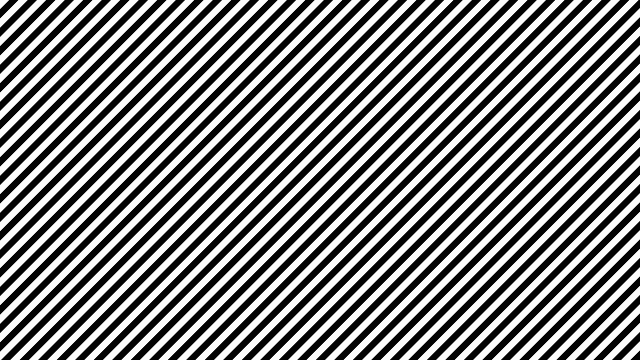
A WebGL 2 fragment shader for this pattern:

```glsl
#version 300 es
precision highp float;
// Even black and white diagonal stripes rising to the right at 45 degrees.
// Position is projected on the stripe normal, then a repeating signed
// distance to the band edge gives a smooth coverage for the white bands.

uniform vec2 u_resolution;
out vec4 fragColor;

const vec3 BLACK = vec3(0.01);
const vec3 WHITE = vec3(0.99);
const float STRIPE_PERIOD = 0.036361;  // across the stripes, in canvas heights
const float WHITE_SHARE = 0.5;         // part of each period that is white
const float EDGE_PIXELS = 0.8;         // width of the smoothed edge

// Signed distance to a repeating band that starts at 0; positive inside.
float bandDistance(float across, float period, float share) {
    float offset = across / period - 0.5 * share;
    float fromCentre = abs(fract(offset + 0.5) - 0.5);
    return (0.5 * share - fromCentre) * period;
}

// Coverage of a shape from its signed distance and edge width.
float coverage(float dist, float edgeWidth) {
    return clamp(dist / edgeWidth + 0.5, 0.0, 1.0);
}

void main() {
    // Canvas heights, measured from the upper left corner
    vec2 p = gl_FragCoord.xy / u_resolution.y - vec2(0.0, 1.0);

    // Distance along the stripe normal
    float across = dot(p, normalize(vec2(1.0, -1.0)));

    float band = bandDistance(across, STRIPE_PERIOD, WHITE_SHARE);
    float white = coverage(band, EDGE_PIXELS / u_resolution.y);
    fragColor = vec4(mix(BLACK, WHITE, white), 1.0);
}
```
